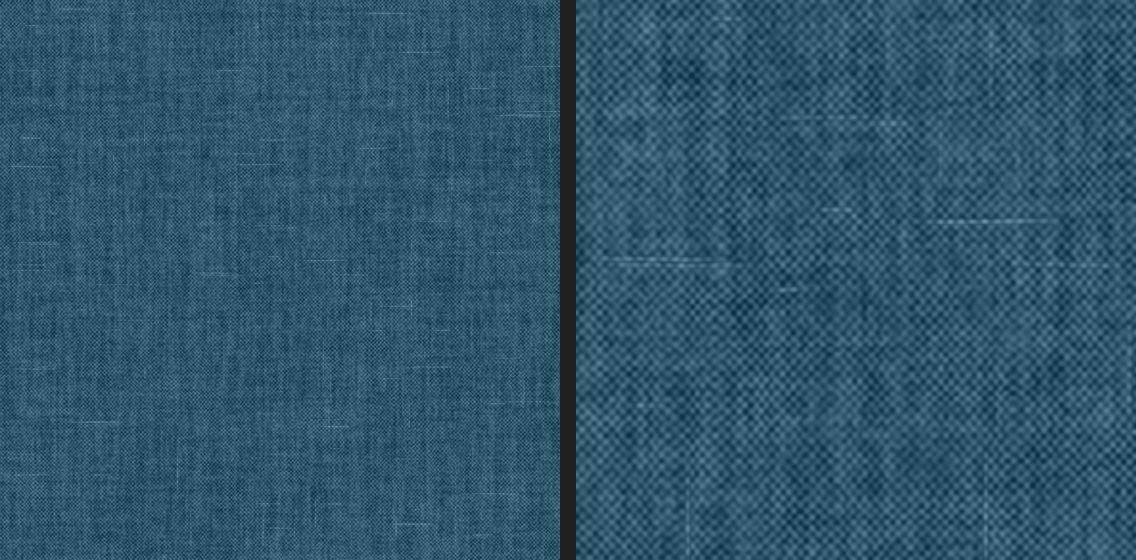
Left: the whole. Right: its middle third, enlarged.
A WebGL 2 fragment shader for this texture:

```glsl
#version 300 es
precision highp float;
// Draws a blue linen cloth in fine plain weave, with uneven threads and pale slubs.

uniform vec2 u_resolution;
out vec4 fragColor;

const float PI = 3.14159;
const vec2 THREADS = vec2(292.0, 274.0);      // warp and weft threads per canvas
const vec3 CLOTH_BLUE = vec3(0.19, 0.34, 0.42);

float hash(vec2 p) {
  return fract(sin(dot(p, vec2(12.9898, 78.233))) * 43758.5453);
}

// Smooth value noise from -0.5 to 0.5
float noise(vec2 p) {
  vec2 cell = floor(p);
  vec2 f = fract(p);
  f = f * f * (3.0 - 2.0 * f);
  float low = mix(hash(cell), hash(cell + vec2(1.0, 0.0)), f.x);
  float high = mix(hash(cell + vec2(0.0, 1.0)), hash(cell + 1.0), f.x);
  return mix(low, high, f.y) - 0.5;
}

// Uneven thread spacing: across and along are counted in threads
float wander(float across, float along, float seed) {
  return 0.7 * noise(vec2(across * 0.25 + seed, along * 0.025))
       + 0.2 * noise(vec2(across * 0.6, along * 0.12 + seed));
}

// Alternating crossings of raised and sunken threads
float weave(vec2 thread) {
  return sin(PI * thread.x) * sin(PI * thread.y);
}

// Shade changes that run along single threads and along narrow bands
float streaks(float across, float along, float seed) {
  float single = noise(vec2(across * 0.7 + seed, along * 0.035));
  float fibre = noise(vec2(across + seed, along * 0.14 + seed));
  float band = noise(vec2(across * 0.2 + seed, along * 0.012));
  return 0.065 * single + 0.05 * fibre + 0.018 * band;
}

// Sparse pale dashes, tapered at both ends and one thread wide
float slubs(float across, float along, float spacing, float density, float seed) {
  float row = floor(across);
  float shifted = along / spacing + hash(vec2(row, seed));
  vec2 cell = vec2(row, floor(shifted) + seed);
  float present = step(hash(cell), density);
  float halfLength = mix(0.05, 0.48, hash(cell + 17.3));
  float strength = mix(0.35, 1.0, hash(cell + 41.7));
  float distanceAlong = abs(fract(shifted) - 0.5);
  float taper = 1.0 - smoothstep(halfLength * 0.5, halfLength, distanceAlong);
  return present * strength * taper * sin(PI * fract(across));
}

void main() {
  vec2 uv = gl_FragCoord.xy / u_resolution;
  vec2 grid = uv * THREADS;
  vec2 thread = grid + vec2(wander(grid.x, grid.y, 3.0),
                            wander(grid.y, grid.x, 57.0));

  // Woven structure and fibre grain
  float tone = 0.083 * weave(thread) * (1.0 + 0.6 * noise(grid * 0.15));
  tone += 0.11 * noise(grid * 1.2 + 9.0);

  // Thread irregularity, stronger along the warp
  tone += streaks(thread.x, thread.y, 11.0);
  tone += 0.7 * streaks(thread.y, thread.x, 83.0);

  // Soft uneven light across the cloth
  tone += 0.012 * noise(uv * 4.0 + 5.0);

  // Slubs, more of them along the weft
  tone += 0.13 * slubs(thread.y, thread.x, 34.0, 0.03, 23.0);
  tone += 0.11 * slubs(thread.x, thread.y, 30.0, 0.014, 71.0);

  fragColor = vec4(CLOTH_BLUE + clamp(tone, -0.15, 0.24), 1.0);
}
```
